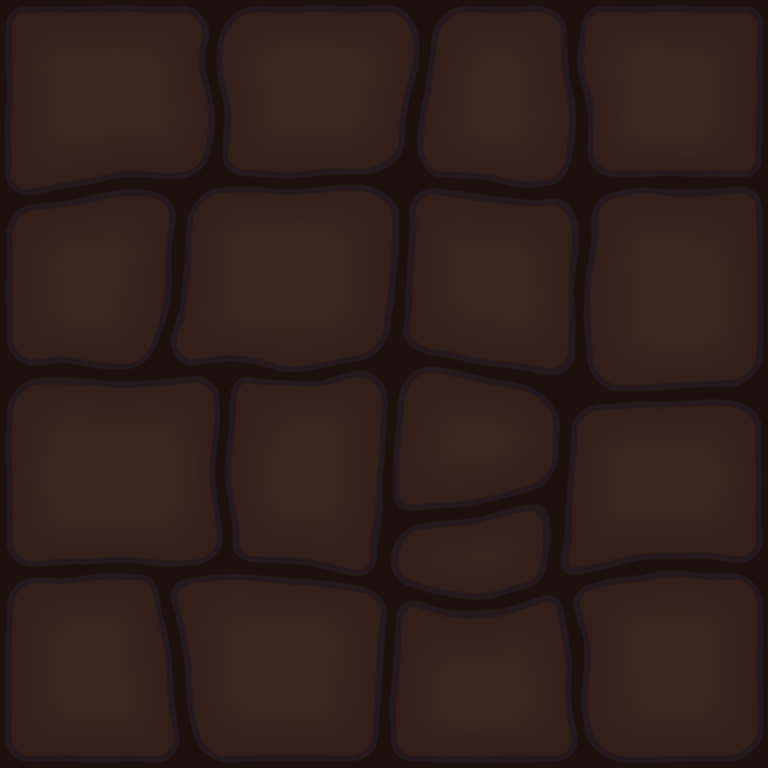
A WebGL 1 fragment shader for this texture:

```glsl
precision highp float;
// Dark brown paving stones in four uneven rows, with rounded corners and a dusky rim.
uniform vec2 u_resolution;

const float COUNT = 4.0;        // stones per row, and rows
const float HALF_GAP = 0.0075;  // half the mortar width
const float RIM_WIDTH = 0.008;
const vec3 MORTAR = vec3(0.108, 0.068, 0.052);
const vec3 RIM = vec3(0.142, 0.098, 0.108);
const vec3 STONE_EDGE = vec3(0.196, 0.120, 0.098);
const vec3 STONE_CENTER = vec3(0.238, 0.155, 0.120);

float hash(vec2 p) {
  vec3 q = fract(vec3(p.xyx) * 0.1031);
  q += dot(q, q.yzx + 33.33);
  return fract((q.x + q.y) * q.z);
}

float noise(vec2 p) {
  vec2 i = floor(p);
  vec2 f = fract(p);
  f = f * f * (3.0 - 2.0 * f);
  float low = mix(hash(i), hash(i + vec2(1.0, 0.0)), f.x);
  float high = mix(hash(i + vec2(0.0, 1.0)), hash(i + vec2(1.0)), f.x);
  return mix(low, high, f.y);
}

// 1 for dividers inside the canvas, 0 for its outer border
float isInner(float k) {
  return step(0.5, k) * step(k, COUNT - 0.5);
}

// Height of the wavy divider k between rows; the middle row bulges once
float rowEdge(float k, float x) {
  float wave = 0.05 * (noise(vec2(x * 4.5 + 3.0, k * 7.0)) - 0.5);
  float side = step(abs(k - 2.0), 0.5) - step(abs(k - 1.0), 0.5);
  float bulge = 0.035 * side * exp(-70.0 * (x - 0.6) * (x - 0.6));
  return k / COUNT + isInner(k) * (wave + bulge);
}

// Position of the slanted divider k between the stones of one row
float columnEdge(float k, float row, float y) {
  vec2 id = vec2(k * 5.0 + 2.0, row * 9.0 + 4.0);
  float shift = 0.08 * (hash(id) - 0.5) + 0.04 * (mod(row, 2.0) - 0.5);
  float slant = 0.3 * (hash(id + 31.0) - 0.5) * (y - (row + 0.5) / COUNT);
  return k / COUNT + isInner(k) * (shift + slant);
}

// Depth inside a rounded corner, from the distances to two crossing sides
float roundedDepth(vec2 sides, float radius) {
  vec2 q = radius - sides;
  return radius - length(max(q, 0.0)) - min(max(q.x, q.y), 0.0);
}

// Distances to the nearest upright and level side of the stone around p
vec2 stoneSides(vec2 p) {
  float row = 0.0;
  float column = 0.0;
  for (int i = 1; i < 4; i++) {
    row += step(rowEdge(float(i), p.x), p.y);
  }
  for (int i = 1; i < 4; i++) {
    column += step(columnEdge(float(i), row, p.y), p.x);
  }
  float left = columnEdge(column, row, p.y);
  float right = columnEdge(column + 1.0, row, p.y);
  float bottom = rowEdge(row, p.x);
  float top = rowEdge(row + 1.0, p.x);

  // One stone is split by a tilted crack into a small and a large piece
  if (abs(row - 1.0) + abs(column - 2.0) < 0.5) {
    float crack = 0.335 + 0.2 * (p.x - 0.6);
    if (p.y < crack) top = crack;
    else bottom = crack;
  }
  return vec2(min(p.x - left, right - p.x), min(p.y - bottom, top - p.y));
}

void main() {
  vec2 p = gl_FragCoord.xy / u_resolution;

  // Bend the sides a little, but leave the outer border straight
  vec2 border = min(p, 1.0 - p);
  float inside = smoothstep(0.0, 0.08, min(border.x, border.y));
  vec2 bend = vec2(noise(p * 13.0 + 5.0), noise(p * 13.0 + 47.0)) - 0.5;
  vec2 sides = stoneSides(p + 0.016 * inside * bend);

  float radius = mix(0.022, 0.06, noise(p * 6.0 + 19.0));
  float depth = roundedDepth(sides, radius);
  depth += 0.004 * (noise(p * 24.0 + 71.0) - 0.5);

  // Stones brighten softly towards their middle
  vec2 glow = smoothstep(0.0, 0.095, sides);
  vec3 stone = mix(STONE_EDGE, STONE_CENTER, glow.x * glow.y);

  float soft = max(0.0016, 0.75 / u_resolution.y);
  float rimMask = smoothstep(-soft, soft, depth - HALF_GAP);
  float stoneMask = smoothstep(-soft, soft, depth - HALF_GAP - RIM_WIDTH);
  vec3 color = mix(MORTAR, RIM, rimMask);
  color = mix(color, stone, stoneMask);
  gl_FragColor = vec4(color, 1.0);
}
```
